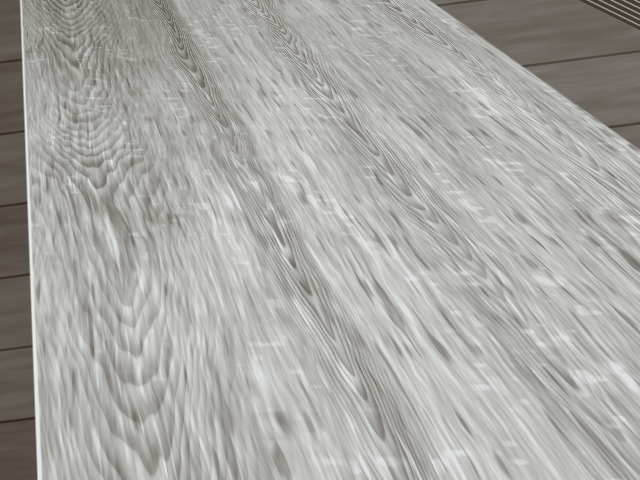
Reproduce this texture procedurally as a Shadertoy shader.

```glsl
float hash(vec2 p) {
    return fract(sin(dot(p, vec2(127.1, 311.7))) * 43758.5453);
}

float noise(vec2 p) {
    vec2 i = floor(p), f = fract(p);
    f = f * f * (3.0 - 2.0 * f);
    return mix(mix(hash(i), hash(i + vec2(1, 0)), f.x),
               mix(hash(i + vec2(0, 1)), hash(i + vec2(1, 1)), f.x), f.y);
}

float fbm(vec2 p) {
    float sum = 0.0, amp = 0.5;
    for (int i = 0; i < 4; i++) {
        sum += amp * noise(p);
        p = p * 2.03 + 17.3;
        amp *= 0.5;
    }
    return sum / 0.9375;
}

// Brightness of the oak board: x runs across the grain, y along it
float oakTone(vec2 b) {
    float across = b.x + 0.035 * (fbm(vec2(b.x * 7.0, b.y * 6.0)) - 0.5);
    float along = b.y;
    float tone = 0.745 + 0.16 * (fbm(vec2(across * 9.0, along * 2.5)) - 0.5);
    float darkWood = 0.0;

    // Cathedral figures: centre, half width, darkness
    vec3 figures[4] = vec3[4](vec3(0.19, 0.12, 0.14), vec3(0.50, 0.038, 0.08),
                              vec3(0.82, 0.055, 0.11), vec3(1.26, 0.06, 0.09));
    for (int i = 0; i < 4; i++) {
        vec3 fig = figures[i];
        float d = (across - fig.x) / fig.y;
        float mask = exp(-d * d * 0.9);
        float patchy = smoothstep(0.2, 0.6, noise(vec2(float(i) * 7.7, along * 6.0 + 2.0)));
        float rings = 25.0 * along - 7.5 * sqrt(d * d + 0.12)
                    + 5.0 * noise(vec2(across * 9.0, along * 5.0 + float(i) * 9.0))
                    + 0.7 * noise(vec2(across * 70.0, along * 25.0));
        float s = fract(rings);
        float band = smoothstep(0.0, 0.75, s) * (1.0 - smoothstep(0.86, 1.0, s));
        mask *= mix(0.55, 1.0, patchy);
        tone -= mask * (fig.z + 0.17 * (0.45 - band));
        darkWood += mask;
    }

    // Shaded wood ending at the pale middle strip, and the dim far left
    float shaded = smoothstep(0.36, 0.53, across) * (1.0 - smoothstep(0.535, 0.555, across));
    tone -= 0.07 * shaded;
    tone -= 0.14 * smoothstep(0.85, 1.6, along) * (1.0 - 0.65 * smoothstep(0.3, 0.65, across));
    darkWood = clamp(darkWood + shaded, 0.0, 1.0);

    // Fine fibres, softer in the distance
    float near = mix(1.0, 0.6, smoothstep(0.9, 1.5, along));
    tone += near * 0.13 * (noise(vec2(across * 190.0, along * 28.0)) - 0.5);
    tone += near * 0.09 * (noise(vec2(across * 330.0, along * 80.0)) - 0.5);
    tone += 0.08 * (noise(vec2(across * 85.0, along * 9.0)) - 0.5);

    // Dark pores, white lime in the grain, and pale cross flecks
    float pore = smoothstep(0.72, 0.95, noise(vec2(across * 125.0 + 40.0, along * 27.0)));
    float lime = smoothstep(0.66, 0.92, noise(vec2(across * 150.0 + 90.0, along * 24.0)));
    float fleck = smoothstep(0.6, 0.9, noise(vec2(across * 45.0, along * 130.0)))
                * smoothstep(0.5, 0.7, fbm(vec2(across * 14.0, along * 11.0)));
    tone -= near * pore * mix(0.16, 0.07, darkWood);
    tone += near * lime * mix(0.05, 0.13, darkWood) + 0.08 * fleck;
    return min(tone, 0.87);
}

// Brightness of the darker floor beneath
float floorTone(vec2 p) {
    vec2 q = vec2(p.x, p.y - 0.13 * p.x);
    float row = q.y / 0.15 + 0.2;
    float tone = mix(0.36, 0.44, smoothstep(0.2, 0.9, p.x));
    tone += 0.05 * (hash(vec2(floor(row), 3.0)) - 0.5);
    tone += 0.09 * (fbm(q * vec2(9.0, 75.0)) - 0.5);
    float seam = abs(fract(row) - 0.5) * 0.15;
    tone -= 0.13 * (1.0 - smoothstep(0.001, 0.004, abs(0.075 - seam)));

    // Stack of thin boards in the far corner
    float stack = p.y - 1.0 + 0.49 * (p.x - 1.2);
    float layers = smoothstep(0.25, 0.45, abs(fract(stack / 0.012) - 0.5));
    return mix(tone, mix(0.27, 0.6, layers), smoothstep(0.0, 0.004, stack));
}

void mainImage(out vec4 fragColor, in vec2 fragCoord) {
    vec2 p = fragCoord / iResolution.y;
    float soft = 1.2 / iResolution.y;

    // Grain lines meet at a vanishing point above the canvas
    float depth = 1.623 - p.y;
    vec2 board = vec2((p.x - 0.019) / depth, 1.0 / depth);
    float fromLeft = (board.x - 0.0365) * depth;
    float fromRight = (1.405 - board.x) * depth * 0.58;

    float tone = oakTone(board);
    float rim = 0.0095 - 0.006 * p.y;
    tone = mix(0.89, tone, smoothstep(rim - soft, rim + soft, fromLeft));
    float inside = smoothstep(-soft, soft, min(fromLeft, fromRight));
    tone = mix(floorTone(p), tone, inside);

    // Warm shadows to cool highlights
    vec3 color = mix(vec3(0.35, 0.32, 0.29), vec3(0.82, 0.83, 0.82), (tone - 0.35) / 0.47);
    fragColor = vec4(clamp(color, 0.0, 1.0), 1.0);
}
```
